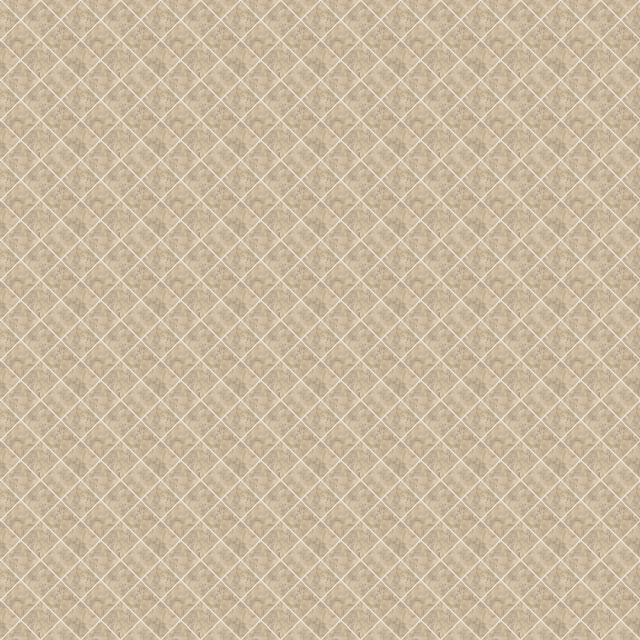
Write a Shadertoy shader that draws this texture.

```glsl
// Diagonal stone tiles with thin pale grout, 16 diamonds across and 16 down.
// Layered value noise mottles each tile in beige, ochre and grey with dark flecks;
// eight differing tiles form a block that repeats 8 by 8 times.

float hash(vec2 p) {
    vec3 q = fract(vec3(p.xyx) * 0.1031);
    q += dot(q, q.yzx + 33.33);
    return fract((q.x + q.y) * q.z);
}

float noise(vec2 p) {
    vec2 i = floor(p), f = fract(p);
    f = f * f * (3.0 - 2.0 * f);
    return mix(mix(hash(i), hash(i + vec2(1, 0)), f.x),
               mix(hash(i + vec2(0, 1)), hash(i + vec2(1, 1)), f.x), f.y);
}

float fbm(vec2 p) {
    float sum = 0.0, weight = 0.44;
    for (int i = 0; i < 3; i++) {
        sum += weight * noise(p);
        p = mat2(1.6, 1.2, -1.2, 1.6) * p + 7.3;
        weight *= 0.75;
    }
    return sum;
}

// Stone colour at a position within one tile; the seed selects the tile.
vec3 stone(vec2 p, vec2 seed) {
    p += seed * 17.0 + 40.0;
    vec2 warp = vec2(noise(p * 5.0), noise(p * 5.0 + 31.0)) - 0.5;
    vec2 w = p + 0.15 * warp;

    // Cloudy light and dark patches, then warm ochre stains
    float cloud = fbm(w * 5.5);
    vec3 color = mix(vec3(0.725, 0.655, 0.565), vec3(0.845, 0.78, 0.69),
                     smoothstep(0.22, 0.76, cloud));
    float ochre = smoothstep(0.48, 0.7, fbm(w * 5.0 + 61.0));
    color = mix(color, vec3(0.82, 0.725, 0.57), 0.6 * ochre);

    // Short dark flecks along broken contours of another noise field
    float ridge = abs(fbm(w * 4.5 + 93.0) - 0.5);
    float fleck = (1.0 - smoothstep(0.0, 0.07, ridge)) * smoothstep(0.5, 0.8, noise(p * 7.0 + 12.0));
    color = mix(color, vec3(0.60, 0.52, 0.41), 0.55 * fleck);

    // Fine grain
    return color + 0.06 * (noise(p * 20.0) - 0.5);
}

// Share of a pixel covered by a line of the given half width.
float lineCover(float dist, float halfWidth, float pixel) {
    float overlap = min(dist + 0.5 * pixel, halfWidth) - max(dist - 0.5 * pixel, -halfWidth);
    return clamp(overlap / pixel, 0.0, 1.0);
}

void mainImage(out vec4 fragColor, in vec2 fragCoord) {
    vec2 uv = fragCoord / iResolution.xy - vec2(0.001, 0.0);

    // Diagonal grid: one unit per tile edge
    vec2 grid = 16.0 * vec2(uv.x + uv.y, uv.x - uv.y);
    vec2 tile = floor(grid);
    vec2 seed = mod(vec2(tile.x + tile.y + 1.0, tile.x - tile.y), 4.0);
    vec3 color = stone(grid - tile, seed);

    // Grout lines
    vec2 dist = abs(fract(grid + 0.5) - 0.5) / (16.0 * sqrt(2.0));
    float pixel = 1.0 / min(iResolution.x, iResolution.y);
    float grout = max(lineCover(dist.x, 0.00075, pixel), lineCover(dist.y, 0.00075, pixel));
    color = mix(color, vec3(0.98, 0.965, 0.93), grout);

    fragColor = vec4(color, 1.0);
}
```
